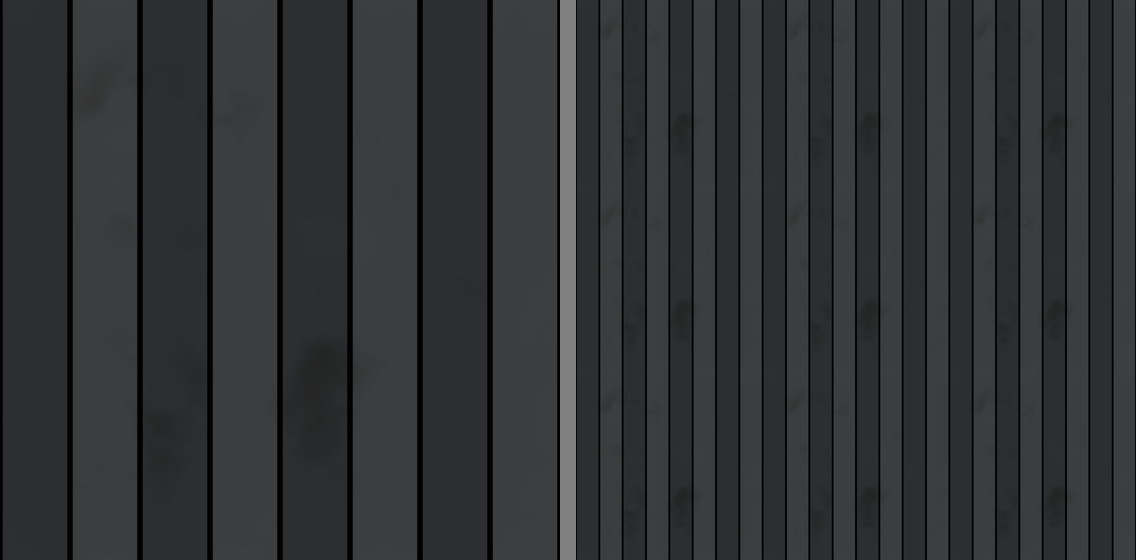
Left, the tile; right, the same tile 3 across and 3 down.
Give the GLSL for this texture, as a Shadertoy shader.

```glsl
const float PLANKS = 8.0;            // even, so the two tones alternate across the seam
const float GAP_WIDTH = 0.00977;     // fraction of the canvas width
const vec3 DARK_PLANK = vec3(0.176, 0.181, 0.187);
const vec3 LIGHT_PLANK = vec3(0.236, 0.240, 0.246);
const vec3 GAP_COLOR = vec3(0.0);
const vec3 STAIN_TINT = vec3(0.80, 0.79, 0.77);
const float STAIN_CELLS = 7.0;       // whole number of noise cells per tile
const float STAIN_LOW = 0.52;
const float STAIN_HIGH = 0.80;
const float MOTTLE = 0.025;

float hash(vec2 p) {
    return fract(sin(dot(p, vec2(127.1, 311.7))) * 43758.5453);
}

// Value noise that repeats every "period" cells
float tiledNoise(vec2 p, float period) {
    vec2 cell = floor(p);
    vec2 f = fract(p);
    f = f * f * (3.0 - 2.0 * f);
    vec2 lo = mod(cell, period);
    vec2 hi = mod(cell + 1.0, period);
    float bottom = mix(hash(lo), hash(vec2(hi.x, lo.y)), f.x);
    float top = mix(hash(vec2(lo.x, hi.y)), hash(hi), f.x);
    return mix(bottom, top, f.y);
}

float tiledFbm(vec2 uv, float cells) {
    float sum = 0.0;
    float amplitude = 0.5;
    for (int i = 0; i < 4; i++) {
        sum += amplitude * tiledNoise(uv * cells, cells);
        cells *= 2.0;
        amplitude *= 0.5;
    }
    return sum / 0.9375;
}

void mainImage(out vec4 fragColor, in vec2 fragCoord) {
    vec2 uv = fragCoord / iResolution.xy;
    float pixel = 1.0 / iResolution.x;

    // Alternating planks
    float x = uv.x * PLANKS;
    vec3 color = mix(DARK_PLANK, LIGHT_PLANK, mod(floor(x), 2.0));

    // Soft, patchy stains running across the planks
    float grime = tiledFbm(uv, STAIN_CELLS);
    float patches = smoothstep(0.2, 0.7, tiledNoise(uv * 4.0, 4.0));
    float stain = smoothstep(STAIN_LOW, STAIN_HIGH, grime) * patches;
    color *= mix(vec3(1.0), STAIN_TINT, stain);
    color *= 1.0 + MOTTLE * (0.5 - grime);

    // Gaps centred on the plank borders
    float borderDistance = (0.5 - abs(fract(x) - 0.5)) / PLANKS;
    float gap = clamp((0.5 * GAP_WIDTH - borderDistance) / pixel + 0.5, 0.0, 1.0);
    color = mix(color, GAP_COLOR, gap);

    fragColor = vec4(color, 1.0);
}
```
